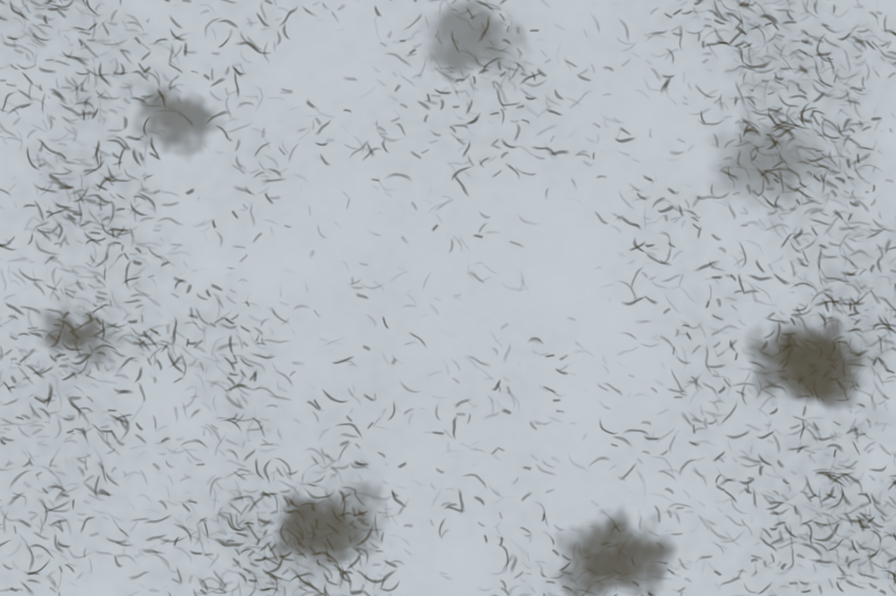
This texture is drawn by a WebGL 2 fragment shader. Its source:

```glsl
#version 300 es
precision highp float;

uniform vec2 u_resolution;
out vec4 fragColor;

// Lengths are fractions of the canvas height
const vec3 WATER = vec3(0.757, 0.787, 0.810);
const int HAIR_LAYERS = 8;
const float HAIR_CELL = 0.036;
const float HAIR_WIDTH = 0.0022;
const float HAIR_MIN_HALF = 0.009;
const float HAIR_MAX_HALF = 0.029;
const float HAIR_TILT = -0.42;
const float HAIR_SPREAD = 1.7;
const float HAIR_BEND = 22.0;
const float HAIR_DARKNESS = 0.52;
const float HAZE = 0.085;
const int CLUMPS = 7;
const float CLUMP_RADIUS = 0.066;
const float CLUMP_DARKNESS = 0.85;
const vec2 CLUMP_RING = vec2(0.37, 0.43);
const float MAX_DARKNESS = 1.02;

vec3 hash3(vec3 p) {
  p = fract(p * vec3(0.1031, 0.1030, 0.0973));
  p += dot(p, p.yxz + 33.33);
  return fract((p.xxy + p.yxx) * p.zyx);
}

mat2 rotation(float angle) {
  float c = cos(angle), s = sin(angle);
  return mat2(c, -s, s, c);
}

float cornerSlope(vec2 corner, vec2 offset) {
  float angle = 6.2832 * hash3(vec3(corner, 91.7)).x;
  return dot(vec2(cos(angle), sin(angle)), offset);
}

float gradientNoise(vec2 p) {
  vec2 i = floor(p), f = p - i;
  vec2 w = f * f * f * (f * (f * 6.0 - 15.0) + 10.0);
  vec2 e = vec2(1.0, 0.0);
  float low = mix(cornerSlope(i, f), cornerSlope(i + e, f - e), w.x);
  float high = mix(cornerSlope(i + e.yx, f - e.yx), cornerSlope(i + 1.0, f - 1.0), w.x);
  return mix(low, high, w.y);
}

float fbm(vec2 p) {
  float sum = 0.0, amplitude = 1.0;
  for (int i = 0; i < 3; i++) {
    sum += amplitude * gradientNoise(p);
    p = p * 2.03 + 17.3;
    amplitude *= 0.6;
  }
  return sum;
}

// Returns darkness of the clumps in x and their surrounding halo in y
vec2 clumps(vec2 p, float aspect) {
  vec2 total = vec2(0.0);
  vec2 warped = p + 0.035 * vec2(fbm(p * 13.0), fbm(p * 13.0 + 41.0));
  for (int i = 0; i < CLUMPS; i++) {
    float k = float(i);
    vec3 h = hash3(vec3(k, 5.3, 12.1));
    float around = -0.26 - 0.9 * k;
    vec2 center = 0.5 + CLUMP_RING * vec2(cos(around), sin(around)) + 0.1 * (h.xy - 0.5);
    vec2 q = rotation(h.z * 1.6 - 0.8) * (warped - center * vec2(aspect, 1.0));
    float r = length(q * vec2(0.8, 1.2)) / (CLUMP_RADIUS * mix(0.75, 1.15, h.x));
    float strength = mix(1.0, 0.3, k / float(CLUMPS - 1));
    total.x = max(total.x, strength * (1.0 - smoothstep(0.35, 1.3, r)));
    total.y += (0.4 + 0.4 * strength) * exp(-0.3 * r * r);
  }
  return total;
}

// Sparse middle, denser sides and two slanting drifts
float hairDensity(vec2 uv, vec2 p, float halo) {
  float side = smoothstep(0.12, 0.45, abs(uv.x - 0.5));
  float fall = 1.0 - uv.y;
  float right = (uv.x - 0.87 - 0.12 * fall) / 0.07;
  float left = (uv.x - 0.08 - 0.25 * fall) / 0.09;
  float drift = 0.5 * exp(-right * right) + 0.26 * exp(-left * left);
  float base = 0.17 + 0.16 * side + drift + 0.5 * halo;
  return clamp(base * (1.0 + 1.5 * fbm(p * 4.5 + 7.0)), 0.0, 1.0);
}

float hairs(vec2 p, float density, float pixel) {
  float total = 0.0;
  for (int layer = 0; layer < HAIR_LAYERS; layer++) {
    float seed = float(layer) * 7.31 + 1.7;
    vec2 grid = p / HAIR_CELL + seed * vec2(1.37, 2.11);
    vec2 home = floor(grid);
    for (int n = 0; n < 9; n++) {
      vec2 cell = home + vec2(n % 3, n / 3) - 1.0;
      vec3 a = hash3(vec3(cell, seed));
      vec3 b = hash3(vec3(cell, seed + 60.3));
      float angle = HAIR_TILT + HAIR_SPREAD * (a.z + b.x - 1.0);
      vec2 q = rotation(angle) * (grid - cell - a.xy) * HAIR_CELL;
      float halfLength = mix(HAIR_MIN_HALF, HAIR_MAX_HALF, b.y * b.y);
      q.y -= HAIR_BEND * (2.0 * fract(b.z * 7.0) - 1.0) * q.x * q.x;
      float line = 1.0 - smoothstep(0.0, HAIR_WIDTH + pixel, abs(q.y));
      float taper = 1.0 - smoothstep(0.35, 1.0, abs(q.x) / halfLength);
      float threshold = fract(a.x * 13.0 + b.x * 5.0);
      float present = smoothstep(threshold, threshold + 0.12, density);
      total += line * taper * present * mix(0.12, 1.0, b.z * b.z);
    }
  }
  return total;
}

void main() {
  vec2 uv = gl_FragCoord.xy / u_resolution;
  vec2 p = gl_FragCoord.xy / u_resolution.y;
  float aspect = u_resolution.x / u_resolution.y;

  vec2 clump = clumps(p, aspect);
  float density = hairDensity(uv, p, clump.y);
  vec2 wobble = 0.006 * vec2(gradientNoise(p * 38.0), gradientNoise(p * 38.0 + 23.0));
  float strands = hairs(p + wobble, density, 1.0 / u_resolution.y);

  // Combine layers of darkness, browner where they are thick
  float haze = HAZE * density * (1.0 + gradientNoise(p * 45.0));
  float darkness = HAIR_DARKNESS * strands * (1.0 - 0.6 * clump.x);
  darkness += haze + CLUMP_DARKNESS * clump.x;
  darkness = MAX_DARKNESS * (1.0 - exp(-darkness / MAX_DARKNESS * (1.0 + 0.5 * darkness)));
  vec3 absorption = darkness * (1.0 + vec3(0.0, 0.18, 0.54) * darkness * darkness);
  vec3 water = WATER * (1.0 + 0.015 * gradientNoise(p * 2.5));
  fragColor = vec4(water * exp(-absorption), 1.0);
}
```
